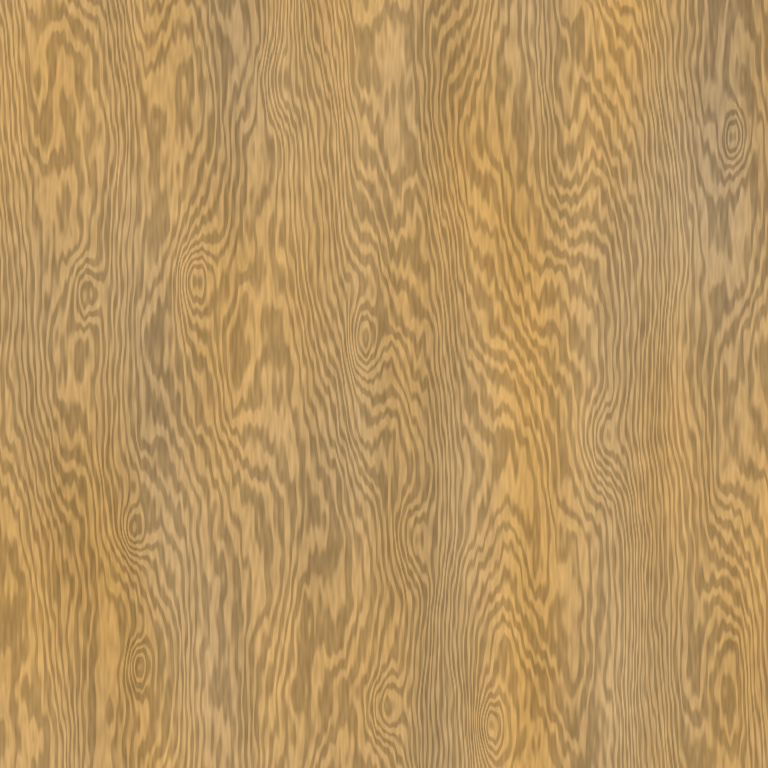
Give the GLSL for this texture, as a Shadertoy shader.

```glsl
const vec3 DARK_GRAIN = vec3(0.555, 0.445, 0.290);
const vec3 LIGHT_GRAIN = vec3(0.885, 0.715, 0.470);
const vec3 WARM_SHIFT = vec3(0.035, 0.0, -0.11);

const vec2 RING_SLOPE = vec2(75.0, 6.0);   // rings per canvas across and along
const vec2 ARCH_SCALE = vec2(7.0, 1.5);
const float ARCH_DEPTH = 14.0;
const vec2 SWAY_SCALE = vec2(19.0, 4.0);
const float SWAY_DEPTH = 3.0;
const vec2 RIPPLE_SCALE = vec2(32.0, 15.0);
const float RIPPLE_DEPTH = 0.7;
const vec2 JAG_SCALE = vec2(150.0, 22.0);
const float JAG_DEPTH = 0.5;

const vec2 KNOT_GRID = vec2(7.0, 4.0);
const vec2 KNOT_RADIUS = vec2(0.021, 0.046);
const float KNOT_CHANCE = 0.35;
const float KNOT_DEPTH = 4.2;

const vec2 FIBRE_SCALE = vec2(230.0, 34.0);
const vec2 PATCH_SCALE = vec2(10.0, 1.6);
const float RING_SHARPNESS = 1.6;
const float RING_CONTRAST = 0.22;
const float FIBRE_CONTRAST = 0.28;
const float PATCH_CONTRAST = 0.26;
const float TAU = 6.2831853;

// Integer hash giving two values from 0 to 1
vec2 hash2(vec2 cell) {
    uvec2 q = uvec2(ivec2(cell)) * uvec2(1597u, 3571u);
    uint n = (q.x ^ (q.y << 7)) * 73951u + q.y;
    n = (n ^ (n >> 15)) * 48271u;
    n = (n ^ (n >> 13)) * 69621u;
    n ^= n >> 16;
    return vec2(n & 65535u, n >> 16) / 65535.0;
}

float cornerSlope(vec2 cell, vec2 offset) {
    float angle = TAU * hash2(cell).x;
    return dot(vec2(cos(angle), sin(angle)), offset);
}

float gradientNoise(vec2 p) {
    vec2 i = floor(p), f = p - i;
    vec2 u = f * f * f * (f * (f * 6.0 - 15.0) + 10.0);
    vec2 e = vec2(1.0, 0.0);
    float low = mix(cornerSlope(i, f), cornerSlope(i + e, f - e), u.x);
    float high = mix(cornerSlope(i + e.yx, f - e.yx), cornerSlope(i + 1.0, f - 1.0), u.x);
    return mix(low, high, u.y);
}

// Scattered oval bumps that close the rings into small knots
float knots(vec2 p) {
    vec2 home = floor(p * KNOT_GRID);
    float sum = 0.0;
    for (int y = -1; y <= 1; y++)
    for (int x = -1; x <= 1; x++) {
        vec2 cell = home + vec2(x, y);
        vec2 centre = (cell + 0.2 + 0.6 * hash2(cell + 91.0)) / KNOT_GRID;
        vec2 pick = hash2(cell + 47.0);
        vec2 d = (p - centre) / (KNOT_RADIUS * mix(0.75, 1.15, pick.y));
        sum += step(pick.x, KNOT_CHANCE) * exp(-dot(d, d));
    }
    return sum;
}

// Height of the wood field; its contours are the growth rings
float ringPhase(vec2 p) {
    float phase = dot(p, RING_SLOPE);
    phase += ARCH_DEPTH * gradientNoise(p * ARCH_SCALE + 13.0);
    phase += SWAY_DEPTH * gradientNoise(p * SWAY_SCALE + 29.0);
    phase += RIPPLE_DEPTH * gradientNoise(p * RIPPLE_SCALE + 53.0);
    phase += KNOT_DEPTH * knots(p);
    return phase;
}

void mainImage(out vec4 fragColor, in vec2 fragCoord) {
    vec2 p = fragCoord / iResolution.y;

    // Rings with ragged, fibrous edges
    float phase = ringPhase(p);
    float ragged = phase + JAG_DEPTH * gradientNoise(p * JAG_SCALE + 71.0);
    float uneven = gradientNoise(vec2(phase * 0.6, p.y * 5.0));
    float wave = sin(TAU * ragged) + 0.9 * uneven;
    float ring = clamp(wave * RING_SHARPNESS, -1.0, 1.0);
    ring *= 1.0 - smoothstep(0.4, 0.9, fwidth(ragged));

    // Fine fibres and broad light or dark streaks
    float fibre = gradientNoise(p * FIBRE_SCALE + 7.0);
    float streak = gradientNoise(p * PATCH_SCALE + 37.0)
                 + 0.6 * gradientNoise(p * PATCH_SCALE * 3.1 + 83.0);
    float warmth = gradientNoise(p * vec2(8.0, 2.0) + 61.0);

    float tone = 0.51 + RING_CONTRAST * ring + FIBRE_CONTRAST * fibre + PATCH_CONTRAST * streak;
    vec3 wood = mix(DARK_GRAIN, LIGHT_GRAIN, clamp(tone, 0.0, 1.0));
    wood *= 1.0 + WARM_SHIFT * warmth * 2.0;
    fragColor = vec4(wood, 1.0);
}
```
